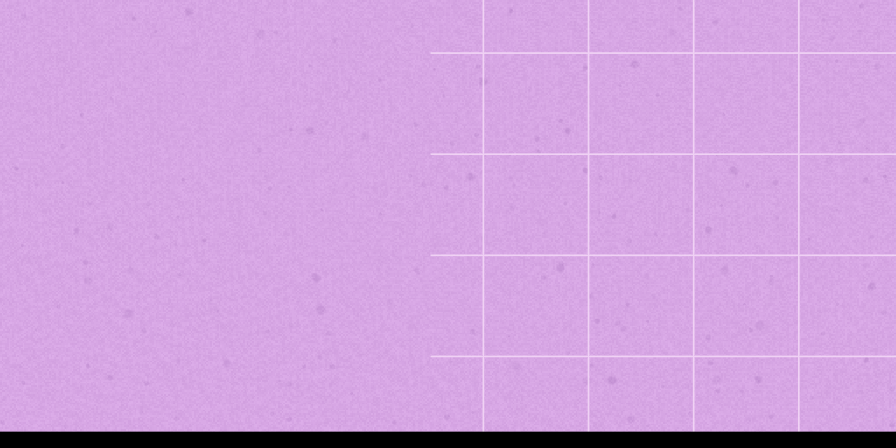
Write a WebGL 2 fragment shader that draws this background.

```glsl
#version 300 es
precision highp float;
// Grainy lilac paper with faint specks, a pale grid on the right and a black strip below.

uniform vec2 u_resolution;
out vec4 fragColor;

float hash(vec2 p) {
    return fract(sin(dot(p, vec2(127.1, 311.7))) * 43758.5453);
}

float valueNoise(vec2 p) {
    vec2 cell = floor(p);
    vec2 f = fract(p);
    f = f * f * (3.0 - 2.0 * f);
    return mix(mix(hash(cell), hash(cell + vec2(1, 0)), f.x),
               mix(hash(cell + vec2(0, 1)), hash(cell + vec2(1, 1)), f.x), f.y);
}

// One soft, irregular speck in some of the cells
float specks(vec2 p, float density, float seed) {
    vec2 q = p * density;
    vec2 cell = floor(q) + seed;
    vec2 center = 0.2 + 0.6 * vec2(hash(cell + 3.1), hash(cell + 7.7));
    float radius = mix(0.05, 0.13, hash(cell + 11.3));
    float wobble = 0.04 * (valueNoise(q * 14.0) - 0.5);
    float shape = 1.0 - smoothstep(radius * 0.4, radius, length(fract(q) - center) + wobble);
    return shape * step(0.62, hash(cell)) * mix(0.3, 1.0, hash(cell + 17.9));
}

// Antialiased coverage of lines repeated every `period`, passing through `offset`
float gridLine(float x, float offset, float period, float px) {
    float d = abs(fract((x - offset) / period + 0.5) - 0.5) * period;
    return clamp((0.0019 - d) / px + 0.5, 0.0, 1.0);
}

void main() {
    vec2 p = gl_FragCoord.xy / u_resolution.y;
    float px = 1.0 / u_resolution.y;

    // Paper: fine grain over soft mottling
    vec3 color = vec3(0.842, 0.652, 0.894);
    float grain = hash(floor(p * 256.0)) - 0.5;
    float mottle = valueNoise(p * 110.0) - 0.5;
    color += vec3(0.035, 0.045, 0.03) * grain + 0.016 * mottle;

    // Darker specks at two sizes
    float dirt = specks(p, 9.0, 0.0) + 0.7 * specks(p + 0.37, 15.0, 41.0);
    color -= vec3(0.07, 0.075, 0.06) * min(dirt, 1.0);

    // Grid: verticals start inside the panel, horizontals at its left edge
    float vertical = gridLine(p.x, 1.079, 0.2347, px);
    float horizontal = gridLine(p.y, 0.2044, 0.2257, px);
    float panel = clamp((p.x - 0.961) / px + 0.5, 0.0, 1.0);
    color = mix(color, vec3(0.95, 0.84, 0.965), 0.9 * panel * max(vertical, horizontal));

    // Black strip along the bottom
    color *= clamp((p.y - 0.0365) / px + 0.5, 0.0, 1.0);

    fragColor = vec4(color, 1.0);
}
```
